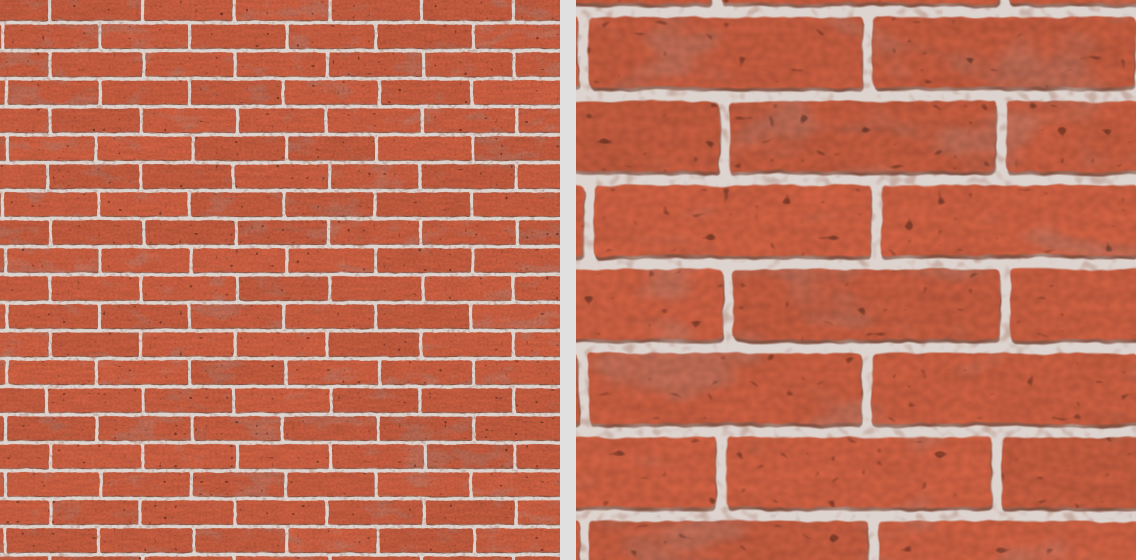
Left: the whole. Right: its middle third, enlarged.
Give the GLSL for this texture, as a WebGL 2 fragment shader.

```glsl
#version 300 es
precision highp float;

uniform vec2 u_resolution;
out vec4 outColor;

// Layout, in bricks or in units of the canvas
const vec2 BRICKS = vec2(6.0, 20.0);
const float COURSE_OFFSET = 0.21;
const float EVEN_SHIFT = 0.02;
const float BOND_SHIFT = 0.49;
const float ROW_JITTER = 0.02;
const float JOINT_JITTER = 0.06;
const vec2 HALF_JOINT = vec2(0.0032, 0.0041);
const float CORNER_RADIUS = 0.0025;
const float EDGE_WOBBLE = 0.0016;
const float EDGE_SOFTNESS = 0.0009;
const vec2 SHADOW_OFFSET = vec2(0.0007, -0.0021);

// Surface
const float TONE_VARIATION = 0.06;
const float GRAIN_STRENGTH = 0.10;
const float STREAK_STRENGTH = 0.07;
const float PIT_STRENGTH = 0.35;
const float FADE_STRENGTH = 0.85;

const vec3 BRICK_RED = vec3(0.75, 0.35, 0.24);
const vec3 FADED_RED = vec3(0.71, 0.41, 0.33);
const vec3 MORTAR_LIGHT = vec3(0.87, 0.83, 0.81);
const vec3 MORTAR_DULL = vec3(0.78, 0.68, 0.64);
const vec3 SHADOW_BROWN = vec3(0.51, 0.32, 0.26);

// Two random values from 0 to 1 for an integer lattice point
vec2 hash2(vec2 cell, float seed) {
    uvec3 h = uvec3(ivec3(vec3(cell, seed)));
    uint n = h.x * 1597334673u ^ h.y * 3812015801u ^ h.z * 2798796415u;
    n = (n ^ (n >> 16)) * 2146121005u;
    n = (n ^ (n >> 15)) * 2221713035u;
    n ^= n >> 16;
    return vec2(n & 65535u, n >> 16) / 65535.0;
}

float cornerSlope(vec2 cell, vec2 delta, vec2 period, float seed) {
    float angle = 6.28318 * hash2(mod(cell, period), seed).x;
    return dot(vec2(cos(angle), sin(angle)), delta);
}

// Gradient noise that wraps after a whole number of cells
float noise(vec2 uv, vec2 period, float seed) {
    vec2 p = uv * period;
    vec2 i = floor(p), f = p - i;
    vec2 w = f * f * f * (f * (f * 6.0 - 15.0) + 10.0);
    vec2 e = vec2(1.0, 0.0);
    float low = mix(cornerSlope(i, f, period, seed),
                    cornerSlope(i + e.xy, f - e.xy, period, seed), w.x);
    float high = mix(cornerSlope(i + e.yx, f - e.yx, period, seed),
                     cornerSlope(i + e.xx, f - e.xx, period, seed), w.x);
    return mix(low, high, w.y);
}

float jointPosition(float column, float row) {
    return column + JOINT_JITTER * hash2(mod(vec2(column, row), BRICKS), 1.0).x;
}

float roundedBox(vec2 p, vec2 halfSize) {
    vec2 q = abs(p) - halfSize + CORNER_RADIUS;
    return length(max(q, 0.0)) + min(max(q.x, q.y), 0.0) - CORNER_RADIUS;
}

void main() {
    vec2 uv = gl_FragCoord.xy / u_resolution;
    float softness = max(EDGE_SOFTNESS, 0.75 / min(u_resolution.x, u_resolution.y));

    // Uneven brick edges
    vec2 wobble = vec2(noise(uv, vec2(40.0), 2.0), noise(uv, vec2(32.0), 3.0))
                + 0.7 * vec2(noise(uv, vec2(130.0), 4.0), noise(uv, vec2(120.0), 5.0));
    vec2 p = uv + EDGE_WOBBLE * wobble;

    // Running bond with irregular upright joints
    float course = p.y * BRICKS.y - COURSE_OFFSET;
    float row = floor(course);
    float wrappedRow = mod(row, BRICKS.y);
    float shift = mix(EVEN_SHIFT, BOND_SHIFT, mod(wrappedRow, 2.0))
                + ROW_JITTER * (hash2(vec2(0.0, wrappedRow), 6.0).x - 0.5);
    float along = p.x * BRICKS.x - shift;
    float column = floor(along);
    column -= step(along, jointPosition(column, row));
    float left = jointPosition(column, row);
    float right = jointPosition(column + 1.0, row);
    vec2 halfCell = 0.5 * vec2(right - left, 1.0) / BRICKS;
    vec2 local = vec2(along - 0.5 * (left + right), course - row - 0.5) / BRICKS;
    vec2 halfBrick = halfCell - HALF_JOINT;
    float brickMask = 1.0 - smoothstep(-softness, softness, roundedBox(local, halfBrick));
    float shadowMask = 1.0 - smoothstep(-softness, softness,
                                        roundedBox(local - SHADOW_OFFSET, halfBrick));

    // Fired clay: tone, streaks, grain, pits and pale bloom
    vec2 random = hash2(mod(vec2(column, row), BRICKS), 7.0);
    float grain = noise(uv, vec2(190.0, 230.0), 8.0);
    float streak = noise(uv, vec2(24.0, 150.0), 9.0);
    float cloud = noise(uv, vec2(14.0, 30.0), 10.0) + 0.5 * noise(uv, vec2(40.0, 70.0), 11.0);
    float fade = smoothstep(0.12, 0.6, cloud + 0.45 * (random.y - 0.5));
    float pits = smoothstep(0.38, 0.6, noise(uv, vec2(110.0, 140.0), 12.0));
    vec3 brick = mix(BRICK_RED, FADED_RED, FADE_STRENGTH * fade);
    brick *= 1.0 + TONE_VARIATION * (random.x - 0.5) + GRAIN_STRENGTH * grain
           + STREAK_STRENGTH * streak - PIT_STRENGTH * pits;

    // Sandy mortar, shaded beneath each brick
    float sand = noise(uv, vec2(160.0), 13.0) + 0.5 * noise(uv, vec2(60.0), 14.0);
    vec3 mortar = mix(MORTAR_LIGHT, MORTAR_DULL, smoothstep(0.0, 0.7, sand));
    float shade = clamp(0.85 + 0.6 * noise(uv, vec2(50.0, 60.0), 15.0), 0.0, 1.0);
    vec3 color = mix(mortar, SHADOW_BROWN, shadowMask * shade);
    outColor = vec4(mix(color, brick, brickMask), 1.0);
}
```
